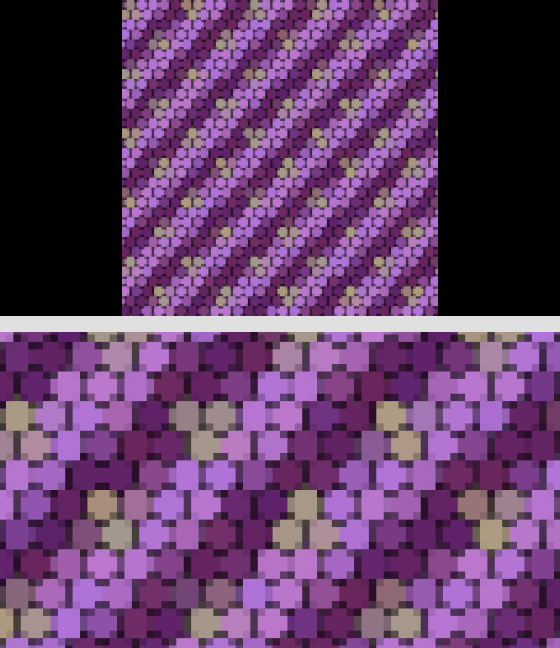
Top: the whole. Bottom: its middle third, enlarged.
Give the GLSL for this pattern, as a Shadertoy shader.

```glsl
// Square panel of chunky purple hexagon scales in diagonal bands, flanked by black.

const float TAU = 6.2831853;
const float TEXELS = 128.0;            // coarse texels along a panel side
const vec2 CELLS = vec2(28.0, 32.0);   // scales across and down

float hash(vec2 p) {
    vec3 q = fract(p.xyx * vec3(0.1031, 0.1030, 0.0973));
    q += dot(q, q.yzx + 33.33);
    return fract((q.x + q.y) * q.z);
}

float wave(float turns) {
    return 0.5 + 0.5 * cos(TAU * turns);
}

// Colour of one scale: diagonal light and dark bands with beige clusters
vec3 scaleColor(vec2 center, vec2 id) {
    vec2 p = 5.0 * vec2(center.x, 1.0 - center.y) - vec2(0.12, 0.17);
    float across = p.x + p.y;
    float along = p.x - p.y;
    float jitter = hash(id) - 0.5;

    float light = wave(across - 0.24) + 0.12 * wave(along + 0.5) - 0.06;
    light = smoothstep(0.08, 0.88, light + 0.2 * jitter);
    vec3 color = mix(vec3(0.39, 0.14, 0.39), vec3(0.71, 0.46, 0.82), light);

    float beige = smoothstep(0.4, 0.92, wave(across) * wave(along) + 0.12 * jitter);
    color = mix(color, vec3(0.66, 0.60, 0.53), beige);
    float hueShift = hash(id + 57.0) - 0.5;
    return color + vec3(0.05, 0.02, -0.06) * hueShift;
}

// Shaded scale under one coarse texel; rows wrap, the sides end in black
vec3 texelColor(vec2 texel) {
    if (texel.x < 0.0 || texel.x >= TEXELS) return vec3(0.0);
    vec2 p = vec2(texel.x, mod(texel.y, TEXELS)) + 0.5;
    vec2 pitch = TEXELS / CELLS;
    float nearest = 1e3;
    vec2 center = vec2(0.0), id = vec2(0.0);

    // Nearest hexagon among the neighbouring staggered rows
    for (int k = -1; k <= 1; k++) {
        float row = floor(p.y / pitch.y) + float(k);
        float stagger = 0.25 + 0.5 * mod(row, 2.0);
        float column = floor(p.x / pitch.x - stagger + 0.5);
        vec2 c = vec2(column + stagger, row + 0.5) * pitch;
        vec2 d = abs(p - c);
        float hexagon = max(d.x, 0.5 * d.x + 0.866 * d.y);
        if (hexagon < nearest) {
            nearest = hexagon;
            center = c;
            id = mod(vec2(column, row), CELLS);
        }
    }

    float body = smoothstep(0.02, 0.5, 0.5 * pitch.x - nearest);
    return scaleColor(center / TEXELS, id) * mix(0.4, 1.0, body);
}

void mainImage(out vec4 fragColor, in vec2 fragCoord) {
    vec2 panel = (fragCoord - 0.5 * iResolution.xy) / iResolution.y + 0.5;

    // Blend neighbouring texels over one pixel to smooth their borders
    vec2 grid = panel * TEXELS - 0.5;
    vec2 base = floor(grid);
    vec2 f = clamp((grid - base - 0.5) * iResolution.y / TEXELS + 0.5, 0.0, 1.0);
    vec3 lower = mix(texelColor(base), texelColor(base + vec2(1.0, 0.0)), f.x);
    vec3 upper = mix(texelColor(base + vec2(0.0, 1.0)), texelColor(base + 1.0), f.x);
    fragColor = vec4(mix(lower, upper, f.y), 1.0);
}
```
